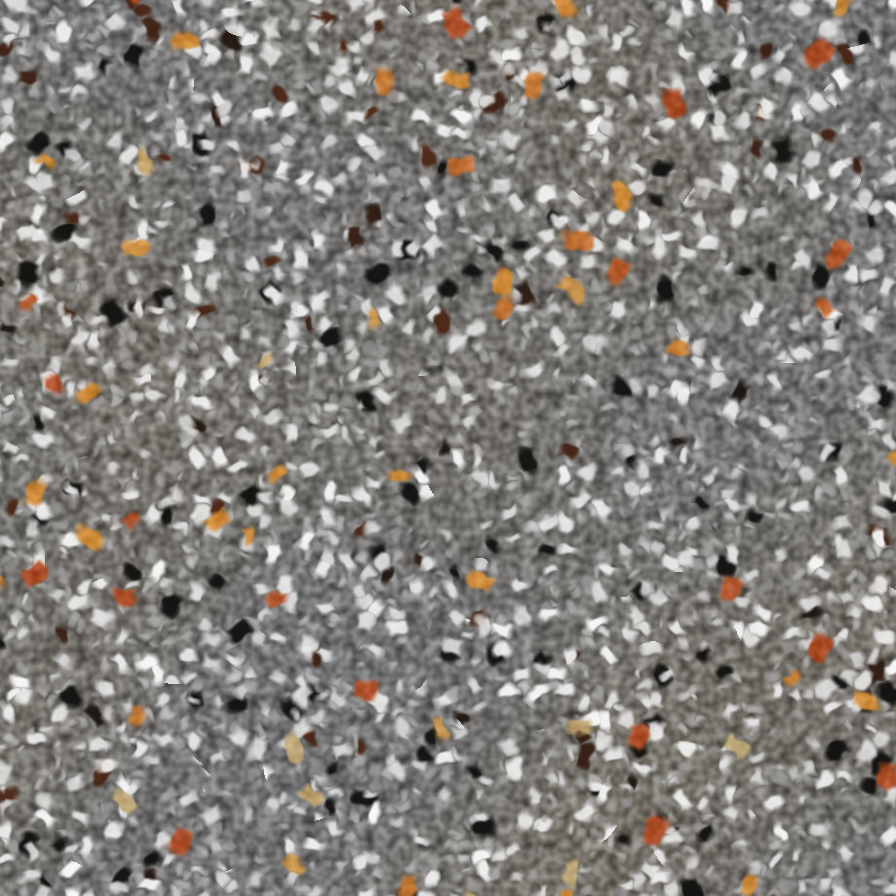
Reproduce this texture procedurally as a Shadertoy shader.

```glsl
vec3 hash3(vec2 p) {
    vec3 q = fract(p.xyx * vec3(0.1031, 0.1030, 0.0973));
    q += dot(q, q.yxz + 33.33);
    return fract((q.xxy + q.yzz) * q.zyx);
}

float gradientNoise(vec2 p) {
    vec2 cell = floor(p), f = fract(p);
    vec2 u = f * f * f * (f * (f * 6.0 - 15.0) + 10.0);
    vec4 corner;
    for (int i = 0; i < 4; i++) {
        vec2 o = vec2(i & 1, i >> 1);
        float angle = 6.2832 * hash3(cell + o + 71.0).x;
        corner[i] = dot(vec2(cos(angle), sin(angle)), f - o);
    }
    return mix(mix(corner.x, corner.y, u.x), mix(corner.z, corner.w, u.x), u.y);
}

// Scattered soft chips: x = coverage, yz = random values of the strongest chip
vec3 chips(vec2 uv, float grid, float share, vec2 radii, float seed) {
    vec2 p = uv * grid, home = floor(p);
    float softness = 0.0036 * grid;
    vec3 best = vec3(0.0);
    for (int y = -1; y <= 1; y++)
    for (int x = -1; x <= 1; x++) {
        vec2 cell = home + vec2(x, y);
        vec3 place = hash3(cell + seed);
        vec3 kind = hash3(cell + seed + 157.0);
        if (place.z > share) continue;
        vec2 d = p - cell - place.xy;
        float angle = 6.2832 * kind.x;
        d = mat2(cos(angle), -sin(angle), sin(angle), cos(angle)) * d;
        d *= vec2(0.8, 1.0 + 0.5 * kind.y);
        // Blend of round and angular outlines
        float dist = mix(length(d), max(abs(d.x), abs(d.y)), 0.5);
        float radius = mix(radii.x, radii.y, kind.z);
        float cover = 1.0 - smoothstep(radius - softness, radius + softness, dist);
        if (cover > best.x) best = vec3(cover, kind.yz);
    }
    return best;
}

void mainImage(out vec4 fragColor, in vec2 fragCoord) {
    vec2 uv = fragCoord / iResolution.y;

    // Grey binder with fine mottling and a slow cool-to-warm drift
    float mottle = 0.21 * gradientNoise(uv * 62.0) + 0.20 * gradientNoise(uv * 115.0 + 9.0);
    float drift = gradientNoise(uv * 2.3 + 4.0);
    vec3 color = vec3(0.447, 0.440, 0.428) + mottle + drift * vec3(-0.02, 0.0, 0.05);

    // Ragged chip outlines
    vec2 warped = uv + 0.006 * vec2(gradientNoise(uv * 75.0 + 20.0),
                                    gradientNoise(uv * 75.0 + 50.0));
    float cluster = gradientNoise(uv * 9.0 + 13.0);

    // Small pale flecks
    vec3 fleck = chips(warped, 72.0, 0.30, vec2(0.20, 0.42), 11.0);
    color = mix(color, vec3(0.58 + 0.2 * fleck.y), 0.75 * fleck.x);

    // Black and brown chips
    vec3 dark = chips(warped, 35.0, 0.15, vec2(0.20, 0.40), 233.0);
    vec3 darkColor = mix(vec3(0.06, 0.06, 0.055), vec3(0.30, 0.15, 0.08),
                         smoothstep(0.55, 0.95, dark.y));
    color = mix(color, darkColor, 0.95 * dark.x);

    // White chips, denser in loose clusters
    vec3 white = chips(warped, 48.0, 0.37 + 0.25 * cluster, vec2(0.17, 0.45), 419.0);
    color = mix(color, vec3(0.80 + 0.18 * white.z), white.x * (0.75 + 0.25 * white.y));

    // Rare ochre, rust and sand chips
    vec3 ochre = chips(warped, 27.0, 0.065, vec2(0.19, 0.36), 631.0);
    vec3 ochreColor = mix(vec3(0.70, 0.29, 0.13), vec3(0.84, 0.55, 0.20),
                          smoothstep(0.15, 0.50, ochre.y));
    ochreColor = mix(ochreColor, vec3(0.76, 0.67, 0.47), smoothstep(0.65, 0.95, ochre.y));
    color = mix(color, ochreColor + 0.4 * mottle, 0.9 * ochre.x);

    fragColor = vec4(clamp(color, 0.0, 1.0), 1.0);
}
```
